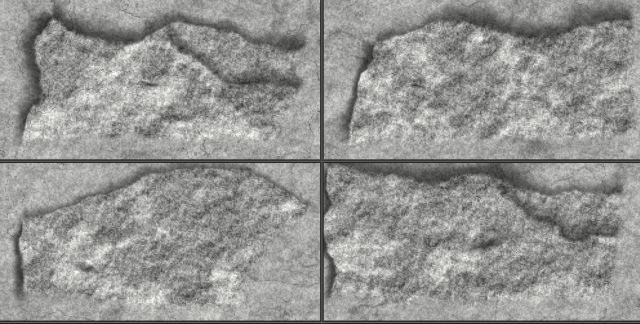
A WebGL 2 fragment shader for this texture:

```glsl
#version 300 es
precision highp float;
// Four rough-hewn stone blocks in a 2 x 2 bond with thin double-edged joints.
// Each block has a smooth pale rim around a recessed, grainy face; the ledges are
// warped curves with uneven shadows, and layered noise adds relief, chips and grain.

#define CELL vec2(0.503, 0.4975)  // block size as a share of the canvas
#define JOINT 0.0055              // joint half width, in canvas heights
#define RIM_TONE 0.655
#define FACE_TONE 0.56
#define RAGGED 0.17               // wander of the broken edges
#define SHADOW 0.58
#define RELIEF 0.62
#define GRAIN 0.36
#define CHIPS 0.15                // brightness of pale worn patches

uniform vec2 u_resolution;
out vec4 outColor;

// Per block: ledge depth (base, slope, wave height, wave centre)
const vec4 LEDGE[4] = vec4[4](vec4(.12, .15, .07, .34), vec4(.17, .0, .05, .69),
                              vec4(.20, -.03, .13, .08), vec4(.04, .15, .03, .25));
const vec4 LEDGE_FREQ = vec4(11.2, 11.4, 6.0, 14.0);
// Per block: left edge (position, lean) and right edge (position, lean)
const vec4 SIDES[4] = vec4[4](vec4(.145, -.10, .99, -.14), vec4(.19, -.15, .95, .03),
                              vec4(.09, -.02, 1.05, -.36), vec4(.01, .0, .97, -.10));
// Per block: upper facet (start x, start depth, slope, deepest point)
const vec4 FACET[4] = vec4[4](vec4(.50, .17, 1.9, .53), vec4(0), vec4(0),
                              vec4(.52, .12, 1.25, .46));
// Per block: notch (x, depth, size)
const vec3 NOTCH[4] = vec3[4](vec3(.46, .55, .3), vec3(.30, .55, .3),
                              vec3(.27, .66, .5), vec3(.53, .49, 1.));

float hash(vec2 p) {
  vec3 h = fract(vec3(p.xyx) * 0.1031);
  h += dot(h, h.yzx + 33.33);
  return fract((h.x + h.y) * h.z);
}

float noise(vec2 p) {
  vec2 i = floor(p), f = fract(p);
  f = f * f * (3.0 - 2.0 * f);
  return mix(mix(hash(i), hash(i + vec2(1, 0)), f.x),
             mix(hash(i + vec2(0, 1)), hash(i + vec2(1, 1)), f.x), f.y);
}

float fbm(vec2 p) {
  float sum = 0.0, amp = 0.5;
  for (int i = 0; i < 5; i++) {
    sum += amp * noise(p);
    p = mat2(1.6, 1.2, -1.2, 1.6) * p + 7.3;
    amp *= 0.5;
  }
  return sum;
}

// Dark band that builds up above an edge and ends quickly below it
float edgeShadow(float d, float width) {
  return smoothstep(-width, 0.0, d) * (1.0 - smoothstep(0.0, 0.3 * width, d));
}

// Brightness of block k; p is 0..1 with depth measured down, q has square units
float stone(int k, vec2 p, vec2 q) {
  vec2 seed = q + 19.7 * float(k + 1);
  float broad = fbm(seed * 2.3), rough = fbm(seed * 8.0);
  vec2 warp = vec2(fbm(seed * 4.0 + 31.0), fbm(seed * 4.0 + 57.0)) - 0.48;
  vec2 w = p + RAGGED * warp * vec2(0.6, 1.0);

  // Recessed face, bounded by ledge, sides and lower rim
  vec4 l = LEDGE[k], s = SIDES[k], f = FACET[k];
  float ledge = l.x + l.y * w.x + l.z * cos(LEDGE_FREQ[k] * (w.x - l.w));
  float top = w.y - ledge;
  float left = w.x - s.x - s.y * w.y;
  float right = s.z + s.w * w.y - w.x;
  float bottom = 0.86 - w.y + 0.15 * (broad - 0.5);
  float across = smoothstep(-0.01, 0.015, left) * smoothstep(-0.01, 0.02, right);
  float face = across * smoothstep(-0.01, 0.02, top) * smoothstep(-0.02, 0.02, bottom);

  // Smoother facet hanging from the ledge
  float fold = min(f.y + f.z * (w.x - f.x), f.w);
  float hasFacet = smoothstep(0.0, 0.08, fold - ledge) * across;
  float facet = hasFacet * smoothstep(-0.01, 0.02, fold - w.y);

  // Tone, broad stains, and relief lit from below at two scales
  float v = mix(RIM_TONE, FACE_TONE, face * (1.0 - 0.5 * facet));
  v += 0.16 * (broad - 0.48);
  v += RELIEF * (rough - fbm(seed * 8.0 + vec2(0.12, 0.28))) * mix(0.5, 1.0, face);
  v += 0.3 * (fbm(seed * 28.0) - fbm(seed * 28.0 + vec2(0.3, 0.5))) * mix(0.4, 1.0, face);

  // Pale worn patches, gathered low on the face
  float worn = fbm(seed * 3.1 + 80.0) + 0.4 * (rough - 0.5) + 0.22 * (p.y - 0.55);
  v += CHIPS * smoothstep(0.48, 0.60, worn) * face * (1.0 - facet);

  // Crease between lumps of the rim, and hairline cracks
  float lump = abs(noise(seed * vec2(2.6, 4.0) + 2.0 * warp + 9.0) - 0.5);
  v -= 0.09 * (1.0 - smoothstep(0.0, 0.07, lump)) * (1.0 - face);
  float vein = abs(noise(seed * 3.4 + 3.0 * warp) - 0.5);
  v -= 0.15 * (1.0 - smoothstep(0.0, 0.022, vein)) * smoothstep(0.45, 0.6, rough);

  // Uneven shadows of ledge, left edge, facet and notch
  float swell = smoothstep(0.2, 0.8, noise(seed * vec2(3.0, 1.2) + 44.0));
  float thick = 0.05 + 0.12 * swell;
  float dark = edgeShadow(top, thick) * across * mix(0.6, 1.0, swell);
  float sideBand = edgeShadow(left, 0.4 * thick) * smoothstep(-0.02, 0.06, top);
  dark = max(dark, sideBand * (1.0 - smoothstep(0.75, 0.95, p.y)));
  dark = max(dark, 0.75 * hasFacet * edgeShadow(w.y - fold, 0.13));
  vec3 n = NOTCH[k];
  vec2 g = (w - n.xy + vec2(0.0, 0.25 * (w.x - n.x))) / (n.z * vec2(0.07, 0.035));
  dark = max(dark, exp(-dot(g, g)));
  v *= 1.0 - SHADOW * dark;

  // Fine mineral grain
  float grain = noise(seed * 125.0) * 0.65 + noise(seed * 61.0) * 0.35 - 0.5;
  return v + GRAIN * grain * mix(0.65, 1.0, face) * (1.0 - 0.5 * dark);
}

void main() {
  vec2 uv = gl_FragCoord.xy / u_resolution;
  uv.y = 1.0 - uv.y;
  vec2 aspect = vec2(u_resolution.x / u_resolution.y, 1.0);
  vec2 id = min(floor(uv / CELL), 1.0);
  vec2 p = uv / CELL - id;
  float v = stone(int(id.x + 2.0 * id.y), p, p * CELL * aspect / CELL.y);

  // Joints: dark edges around a grey core
  vec2 line = max(round(uv / CELL), 1.0) * CELL;
  vec2 gap = abs(uv - line) * aspect;
  float d = min(gap.x, gap.y), px = 0.7 / u_resolution.y;
  float core = 1.0 - smoothstep(0.0016 - px, 0.0016 + px, d);
  float joint = 1.0 - smoothstep(JOINT - px, JOINT + px, d);
  v = mix(v, mix(0.13, 0.42, core), joint);
  outColor = vec4(clamp(v, 0.04, 0.96) * vec3(1.0, 0.998, 0.985), 1.0);
}
```
